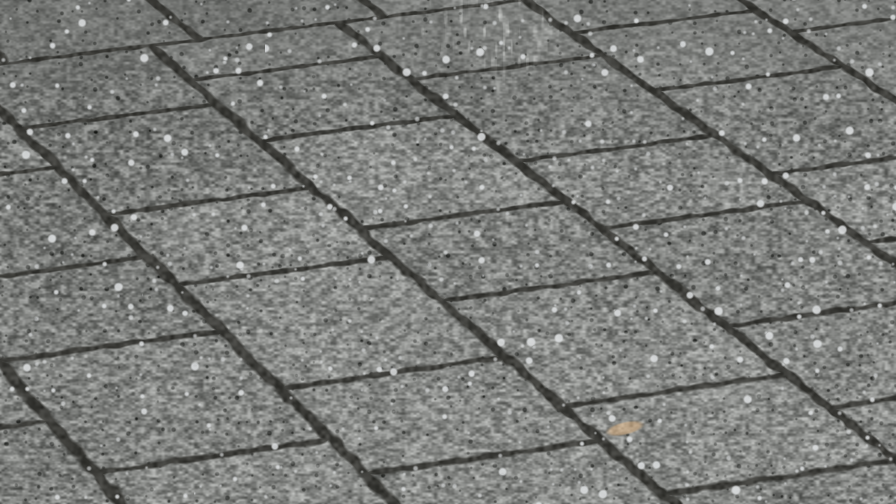
Reproduce this texture procedurally as a WebGL 1 fragment shader.

```glsl
precision highp float;
// Wet grey paving in perspective, dotted with hailstones. A projective map
// turns the canvas into columns (u) of alternating short and long stones (v);
// noise adds grain and ragged joints, and jittered cells scatter pits and hail.

uniform vec2 u_resolution;

const float SHORT_STONE = 0.43;   // short stone's share of a short-long pair
const float COLUMN_SHIFT = 0.26;  // stagger of every second column
const float BORDER_V = -1.0;      // straight joint where the far rows begin
const vec3 STONE = vec3(0.515, 0.522, 0.512);
const vec3 JOINT = vec3(0.19, 0.19, 0.175);
const vec3 HAIL = vec3(0.86, 0.87, 0.875);
const vec3 LEAF = vec3(0.72, 0.63, 0.52);

float hash(vec2 p) {
  vec3 q = fract(vec3(p.xyx) * 0.1031);
  q += dot(q, q.yzx + 33.33);
  return fract((q.x + q.y) * q.z);
}

float noise(vec2 p) {
  vec2 i = floor(p), f = fract(p);
  f = f * f * (3.0 - 2.0 * f);
  return mix(mix(hash(i), hash(i + vec2(1.0, 0.0)), f.x),
             mix(hash(i + vec2(0.0, 1.0)), hash(i + vec2(1.0)), f.x), f.y);
}

// Ground position from a canvas point with y measured downward.
vec2 toGround(vec2 p) {
  vec3 q = vec3(p, 1.0);
  return vec2(dot(q, vec3(2.414, -2.431, 0.533)),
              dot(q, vec3(0.415, 3.191, -1.445))) /
         dot(q, vec3(0.0138, 0.3075, 1.0));
}

float band(float d, float halfWidth, float blur) {
  return 1.0 - smoothstep(halfWidth - blur, halfWidth + blur, d);
}

// Soft round spots, at most one per cell, with random place and size.
float spots(vec2 p, float cell, float share, vec2 radii, float blur, float seed) {
  vec2 id = floor(p / cell) + seed;
  vec2 jitter = vec2(hash(id + 3.7), hash(id + 19.1));
  float r = mix(radii.x, radii.y, pow(hash(id + 41.3), 2.0));
  vec2 room = vec2(cell - 2.0 * (r + blur));
  vec2 center = r + blur + jitter * room;
  float d = length(mod(p, cell) - center);
  return band(d, r, blur) * step(hash(id + 67.9), share);
}

// x: joint darkness, y: tone of the stone.
vec2 paving(vec2 g, float rag, float pixel) {
  float far = step(g.y, BORDER_V);
  float u = g.x - 0.25 * far;
  float column = floor(u);
  float v = g.y - COLUMN_SHIFT * mod(column, 2.0) * (1.0 - far);
  float fu = fract(u), fv = fract(v);
  float du = min(fu, 1.0 - fu);
  float dv = min(min(fv, 1.0 - fv), abs(fv - SHORT_STONE));
  dv = min(dv, abs(g.y - BORDER_V));
  float lengthwise = band(du, 0.027 * rag, 0.008 + 1.3 * pixel);
  float across = band(dv, 0.012 * rag, 0.004 + 1.6 * pixel);
  float stone = floor(v) * 2.0 + step(SHORT_STONE, fv);
  return vec2(max(lengthwise, across), hash(vec2(column, stone + far * 7.0) + 50.0));
}

void main() {
  vec2 p = gl_FragCoord.xy / u_resolution.y;
  float pixel = 1.0 / u_resolution.y;
  float depth = 1.0 - p.y;

  // Stones: broad light, tone per stone, mottling and coarse grain
  vec2 wobble = vec2(noise(p * 38.0), noise(p * 38.0 + 70.0)) - 0.5;
  vec2 ground = toGround(vec2(p.x, depth)) + wobble * vec2(0.018, 0.010);
  float rag = 0.65 + 0.7 * noise(p * 55.0 + 11.0);
  vec2 pave = paving(ground, rag, pixel);
  float grain = 0.28 * (noise(p * vec2(95.0, 160.0)) - 0.5)
              + 0.16 * (noise(p * vec2(170.0, 240.0) + 31.0) - 0.5);
  float light = 0.05 * (noise(p * 7.0) - 0.5) + 0.045 * (pave.y - 0.5)
              - 0.05 * smoothstep(0.4, 0.0, depth)
              - 0.025 * smoothstep(0.7, 0.0, p.x);
  vec3 color = STONE + light + grain * mix(0.55, 1.0, smoothstep(0.0, 0.3, depth));
  color -= 0.20 * spots(p, 0.022, 0.35, vec2(0.002, 0.0045), 0.002, 200.0);

  // Joints with damp soil and a dim fringe
  float soil = 0.16 * (noise(p * 120.0 + 5.0) - 0.35);
  color = mix(color, JOINT + soil, pave.x * 0.93);

  // Splash streaks on the far stone
  vec2 splash = (p - vec2(0.98, 0.94)) / vec2(0.13, 0.08);
  float streak = smoothstep(0.55, 0.95, noise(p * vec2(130.0, 32.0)));
  color += 0.22 * streak * exp(-dot(splash, splash));

  // Hail: small pellets, then larger ones, denser toward the right
  float blur = 0.0015 + 0.6 * pixel;
  float density = mix(0.7, 1.15, smoothstep(0.0, 1.2, p.x));
  float small = spots(p, 0.027, 0.15 * density, vec2(0.002, 0.0045), blur, 10.0);
  float large = spots(p + 0.013, 0.052, 0.27 * density, vec2(0.004, 0.0085), blur, 90.0);
  color = mix(color, HAIL, max(0.65 * small, 0.88 * large));

  // One fallen leaf
  vec2 leaf = p - vec2(1.24, 0.15);
  leaf.y -= 0.2 * leaf.x;
  float leafShape = band(length(leaf / vec2(0.034, 0.012)), 1.0, 0.15 + 40.0 * pixel);
  color = mix(color, LEAF + grain * 0.5, leafShape);

  gl_FragColor = vec4(clamp(color, 0.0, 1.0), 1.0);
}
```
